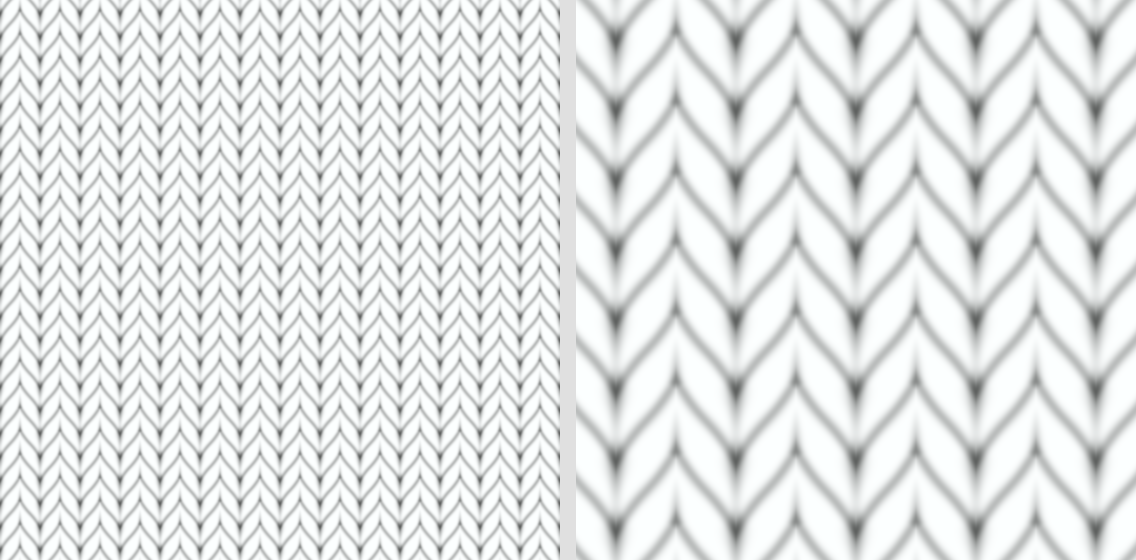
Left: the whole. Right: its middle third, enlarged.
Write a Shadertoy shader that draws this pattern.

```glsl
// Draws white stockinette knit: columns of soft V stitches with grey shading between the loops.

const float TAU = 6.2831853;
const vec2 STITCHES = vec2(14.0, 24.0);   // whole repeats across and down
const vec3 YARN = vec3(0.99, 1.0, 1.0);
const vec3 SHADE = vec3(1.0, 1.0, 1.01);  // light taken away per unit of shadow

const float DROP = 1.15;          // rows from shoulder to foot of a stitch
const float BEND = 0.03;          // steepens both ends of the strand
const float SHOULDER_ROW = 0.56;  // height of the shoulder within a row

float gauss(float d, float sigma) {
    return exp(-0.5 * d * d / (sigma * sigma));
}

// Offset from the nearest repeat, spanning [-below, 1 - below).
float wrapFrom(float row, float below) {
    return fract(row + below) - below;
}

// Rises from -below to 0, then falls away to +above.
float fadeAround(float t, float below, float above) {
    return smoothstep(-below, 0.0, t) * (1.0 - smoothstep(0.0, above, t));
}

// Height of the strand edge in rows; u runs from foot (0) to shoulder (1).
float strandHeight(float u) {
    return DROP * (u + BEND * sin(TAU * u) - 1.0);
}

float strandSlope(float u) {
    return DROP * (1.0 + BEND * TAU * cos(TAU * u));
}

// Soft crease between one stitch and the next row.
float crease(float u, float row, float sigma) {
    float offset = wrapFrom(row - strandHeight(u), 0.5);
    vec2 gradient = vec2(2.0 * STITCHES.x * strandSlope(u), STITCHES.y);
    return gauss(offset / length(gradient), sigma);
}

// Vertical shadow that tapers as it fades away from its root.
float spike(float d, float t, float below, float above, float sigma) {
    float fade = fadeAround(t, below, above);
    return fade * gauss(d, sigma * mix(0.55, 1.0, fade));
}

void mainImage(out vec4 fragColor, in vec2 fragCoord) {
    vec2 uv = fragCoord / iResolution.xy;
    vec2 knit = uv * STITCHES;

    // Mirrored half stitch: foot at the column edge, shoulder at its centre
    float u = 2.0 * abs(wrapFrom(knit.x, 0.5));
    float row = knit.y - SHOULDER_ROW;
    float halfWidth = 0.5 / STITCHES.x;
    float footDistance = u * halfWidth;
    float shoulderDistance = (1.0 - u) * halfWidth;

    // Diagonal creases
    float shadow = 0.26 * crease(u, row, 0.0025);

    // Deep hollow where the feet meet, and the faint seam below it
    float footRow = wrapFrom(row + DROP, 0.6);
    shadow += 0.27 * spike(footDistance, footRow, 0.6, 0.4, 0.0042);
    shadow += 0.09 * gauss(footDistance, 0.0026);

    // Thin gap rising between the shoulders
    float shoulderRow = wrapFrom(row, 0.2);
    shadow += 0.19 * spike(shoulderDistance, shoulderRow, 0.15, 0.7, 0.0026);

    fragColor = vec4(clamp(YARN - SHADE * shadow, 0.0, 1.0), 1.0);
}
```
